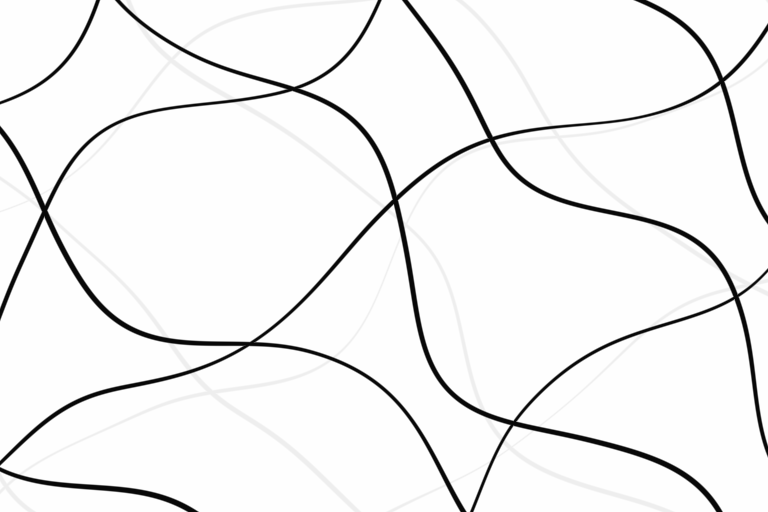
Write a Shadertoy shader that draws this pattern.

```glsl
// Flowing black strands of varying weight crossing over pale grey ones on white.

float hash(float n) {
    return fract(sin(n * 127.1 + 3.7) * 4375.85);
}

// 1D gradient noise, roughly -0.5 to 0.5
float gradientNoise(float x) {
    float cell = floor(x), f = x - cell;
    float fade = f * f * f * (f * (f * 6.0 - 15.0) + 10.0);
    float left = (hash(cell) * 2.0 - 1.0) * f;
    float right = (hash(cell + 1.0) * 2.0 - 1.0) * (f - 1.0);
    return mix(left, right, fade);
}

// Sideways drift of a strand at distance u along its axis
float meander(float u, float seed) {
    return 0.062 * sin(6.6 * u + 6.283 * hash(seed))
         + 0.20 * gradientNoise(1.8 * u + 19.0 * seed);
}

// Coverage of a set of roughly parallel strands; halfWidth = (thinnest, thickest)
float strands(vec2 p, float angle, float gap, vec2 halfWidth, float firstSeed) {
    float pixel = 1.0 / iResolution.y;
    float coverage = 0.0;
    for (int i = -3; i <= 3; i++) {
        float seed = firstSeed + float(i);

        // Each strand has its own slightly turned axis
        float turn = angle + 0.3 * (hash(seed + 50.3) - 0.5);
        vec2 axis = vec2(cos(turn), sin(turn));
        float u = dot(p, axis);
        float v = dot(p, vec2(-axis.y, axis.x));
        v -= gap * (float(i) + 0.3 * (hash(seed + 80.6) - 0.5));

        // Distance to the curve, corrected by its slope
        float slope = (meander(u + 0.002, seed) - meander(u - 0.002, seed)) / 0.004;
        float dist = abs(v - meander(u, seed)) / sqrt(1.0 + slope * slope);

        // Weight swells and thins along the way
        float swell = smoothstep(-0.3, 0.25, gradientNoise(1.6 * u + 23.0 * seed + 7.4));
        float radius = mix(halfWidth.x, halfWidth.y, swell);
        coverage = max(coverage, 1.0 - smoothstep(-0.95 * pixel, 0.95 * pixel, dist - radius));
    }
    return coverage;
}

void mainImage(out vec4 fragColor, in vec2 fragCoord) {
    vec2 p = (fragCoord - 0.5 * iResolution.xy) / iResolution.y;

    // Pale strands behind
    float pale = max(strands(p, -0.76, 0.40, vec2(0.0030, 0.0048), 30.0),
                     strands(p, 0.62, 0.48, vec2(0.0012, 0.0040), 40.0));

    // Bold falling strands and finer rising ones in front
    float dark = max(strands(p, -0.70, 0.34, vec2(0.0034, 0.0056), 10.0),
                     strands(p, 0.68, 0.43, vec2(0.0015, 0.0042), 20.0));

    vec3 color = mix(vec3(0.995), vec3(0.935), pale);
    color = mix(color, vec3(0.03), dark);
    fragColor = vec4(color, 1.0);
}
```
